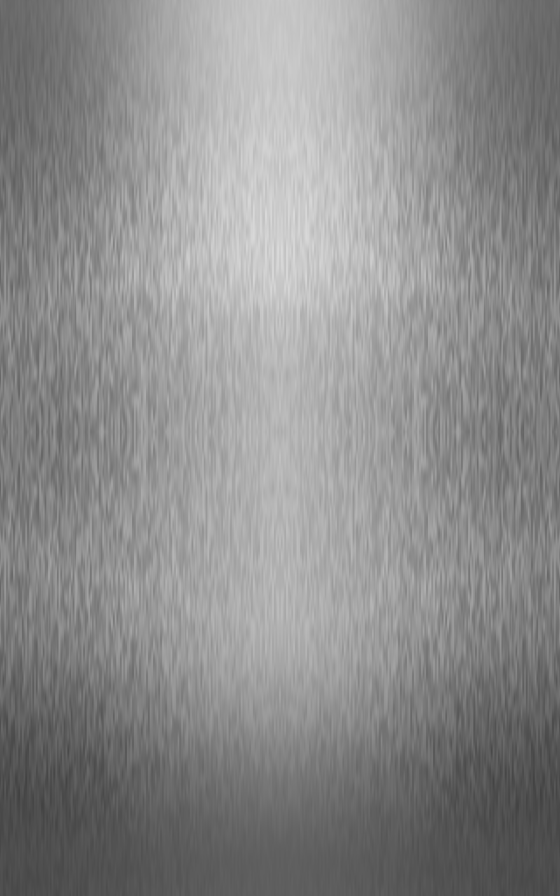
Give the GLSL for this texture, as a Shadertoy shader.

```glsl
// Vertically brushed steel sheet with a soft central sheen and mirrored grain.

const float MIRROR_HEIGHT = 0.518;          // height of the grain's fold line
const vec2 FINE_GRAIN = vec2(160.0, 64.0);  // streaks per half width, per height
const vec2 MID_GRAIN = vec2(118.0, 36.0);
const vec2 BROAD_GRAIN = vec2(42.0, 15.0);
const vec3 GRAIN_MIX = vec3(0.66, 0.36, 0.10);
const float GRAIN_STRENGTH = 0.43;
const float CORE_GLOW = 0.025;              // narrow highlight on the axis
const float PI = 3.14159;

float hash(vec2 p) {
    vec3 q = fract(p.xyx * 0.1031);
    q += dot(q, q.yzx + 33.33);
    return fract((q.x + q.y) * q.z);
}

float bump(float x, float center, float width) {
    float d = (x - center) / width;
    return exp(-d * d);
}

// One brushed column: smooth noise along its length, with its own offset
float strand(float column, float along) {
    along += 17.0 * hash(vec2(column, 91.0));
    float cell = floor(along);
    float blend = smoothstep(0.0, 1.0, along - cell);
    return mix(hash(vec2(column, cell)), hash(vec2(column, cell + 1.0)), blend);
}

// Streaks centred on zero, with narrow smoothed sides
float streaks(vec2 p) {
    float column = floor(p.x);
    float blend = smoothstep(0.2, 0.8, p.x - column);
    return mix(strand(column, p.y), strand(column + 1.0, p.y), blend) - 0.5;
}

// Broad lighting: side is 0 on the axis and 1 at the edges, depth is 0 at the top
float sheen(float side, float depth) {
    float axis = 0.775 + 0.025 * bump(depth, 0.24, 0.10)
        - 0.07 * smoothstep(0.28, 0.46, depth)
        - 0.025 * smoothstep(0.32, 0.36, depth)
        - 0.31 * smoothstep(0.68, 0.98, depth);
    float rim = 0.41 + 0.10 * bump(depth, 0.35, 0.14)
        + 0.10 * bump(depth, 0.63, 0.11)
        - 0.11 * smoothstep(0.70, 0.91, depth);
    float falloff = 0.5 + 0.5 * cos(PI * side);
    float core = CORE_GLOW * bump(side, 0.0, 0.12) * bump(depth, 0.52, 0.25);
    return mix(rim, axis, falloff) + core;
}

void mainImage(out vec4 fragColor, in vec2 fragCoord) {
    vec2 uv = fragCoord / iResolution.xy;
    float side = abs(2.0 * uv.x - 1.0);
    float depth = 1.0 - uv.y;

    // Brushed grain, folded about both axes
    vec2 folded = vec2(side, abs(uv.y - MIRROR_HEIGHT));
    vec3 layers = vec3(streaks(folded * FINE_GRAIN),
                       streaks(folded * MID_GRAIN + 211.0),
                       streaks(folded * BROAD_GRAIN + 437.0));
    float grain = dot(layers, GRAIN_MIX);

    // Grain is calm near the axis, the top and the bottom
    float contrast = mix(0.36, 1.0, smoothstep(0.0, 0.8, side));
    contrast *= mix(0.3, 1.0, smoothstep(0.0, 0.28, depth));
    contrast *= mix(1.0, 0.4, smoothstep(0.84, 0.97, depth));

    float shade = sheen(side, depth) * (1.0 + GRAIN_STRENGTH * contrast * grain);
    fragColor = vec4(vec3(clamp(shade, 0.0, 1.0)), 1.0);
}
```
